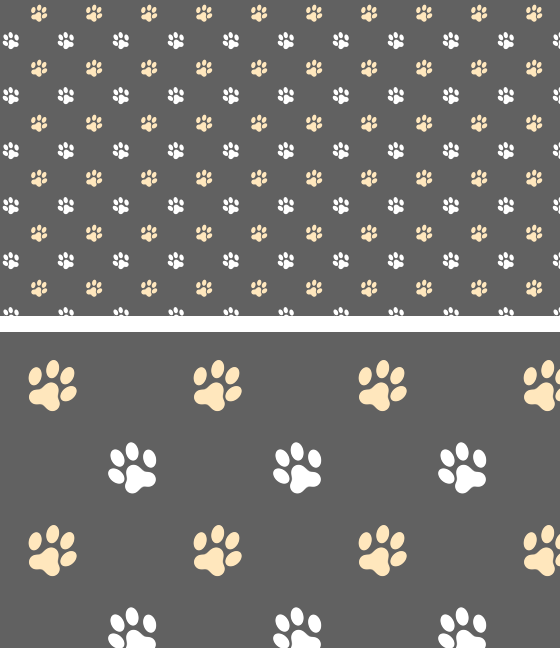
Top, the full canvas; bottom, a detail of the centre.
Write a Shadertoy shader that draws this pattern.

```glsl
// Staggered rows of cream and white paw prints on a plain grey ground.

const float TILE = 0.17407;       // repeat spacing, in canvas heights
const float PAW_UNITS = 112.8;    // paw drawing units per repeat
const vec3 GREY = vec3(0.38);
const vec3 CREAM = vec3(1.0, 0.905, 0.74);
const vec3 WHITE = vec3(1.0);

// Approximate distance to an ellipse leaning clockwise by tilt degrees
float ellipseDist(vec2 p, vec2 center, vec2 radii, float tilt) {
    float a = radians(tilt);
    vec2 q = p - center;
    q = vec2(cos(a) * q.x - sin(a) * q.y, sin(a) * q.x + cos(a) * q.y);
    float k = length(q / radii);
    return k * (k - 1.0) / max(length(q / (radii * radii)), 1e-4);
}

float circleDist(vec2 p, vec2 center, float radius) {
    return length(p - center) - radius;
}

float smoothMin(float a, float b, float k) {
    float h = max(k - abs(a - b), 0.0) / k;
    return min(a, b) - 0.25 * h * h * k;
}

float pawDist(vec2 p) {
    // Three-lobed pad with a filled middle
    float pad = circleDist(p, vec2(-3.0, -7.0), 5.5);
    pad = smoothMin(pad, circleDist(p, vec2(-10.2, -7.6), 5.0), 4.0);
    pad = smoothMin(pad, circleDist(p, vec2(0.8, -12.2), 5.0), 4.0);
    pad = smoothMin(pad, circleDist(p, vec2(0.0, -2.6), 5.0), 4.0);

    // Four toes fanned around the pad
    vec2 toe = vec2(4.3, 6.3);
    float toes = ellipseDist(p, vec2(-11.0, 6.6), toe, 15.0);
    toes = min(toes, ellipseDist(p, vec2(1.0, 11.5), toe, 12.0));
    toes = min(toes, ellipseDist(p, vec2(11.0, 7.0), toe, 28.0));
    toes = min(toes, ellipseDist(p, vec2(11.8, -5.3), toe, 50.0));
    return min(pad, toes);
}

// Coverage of one paw per repeat; facing is 1 or -1 (mirrored)
float pawLayer(vec2 uv, vec2 center, float facing, float pixel) {
    vec2 p = (fract(uv - center + 0.5) - 0.5) * PAW_UNITS;
    p.x *= facing;
    return 1.0 - smoothstep(-0.6 * pixel, 0.6 * pixel, pawDist(p));
}

void mainImage(out vec4 fragColor, in vec2 fragCoord) {
    vec2 uv = fragCoord / (iResolution.y * TILE);
    float pixel = PAW_UNITS / (iResolution.y * TILE);

    vec3 color = GREY;
    color = mix(color, CREAM, pawLayer(uv, vec2(0.704, 0.503), 1.0, pixel));
    color = mix(color, WHITE, pawLayer(uv, vec2(0.203, 0.004), -1.0, pixel));
    fragColor = vec4(color, 1.0);
}
```
